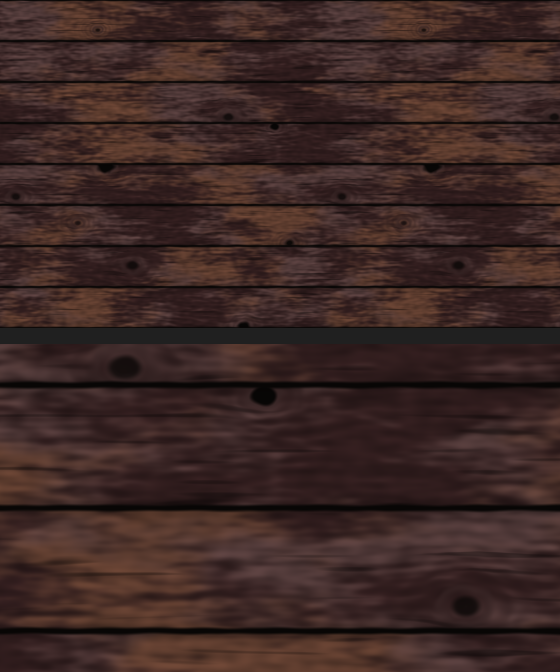
Top: the whole. Bottom: its middle third, enlarged.
A Shadertoy shader for this texture:

```glsl
// Dark weathered wooden planks with worn maroon paint, grain, knots and black gaps.

const float PLANKS = 8.0;        // planks down the canvas
const float TILE = 0.994;        // horizontal repeat, in canvas heights
const float GAP = 0.024;         // half width of the gap, in plank heights
const float GRAIN = 0.13;        // contrast of the fibres
const vec3 PAINT = vec3(0.185, 0.110, 0.112);
const vec3 GREY  = vec3(0.315, 0.225, 0.222);
const vec3 WARM  = vec3(0.370, 0.238, 0.182);
const vec3 BLACK = vec3(0.030, 0.024, 0.020);

// Centre of the barest and of the most painted part of each plank
const float BARE_AT[8] = float[8](0.26, 0.59, 0.35, 0.37, 0.72, 0.84, 0.60, 0.22);
const float DARK_AT[8] = float[8](0.47, 0.83, 0.92, 0.98, 0.40, 0.55, 0.36, 0.66);

// Knots: place along the tile, place down the planks, radius, hollowness
const int KNOTS = 9;
const vec4 KNOT[KNOTS] = vec4[KNOTS](
    vec4(0.300, 0.73, 0.013, 0.4), vec4(0.700, 2.86, 0.025, 0.5),
    vec4(0.843, 3.09, 0.013, 1.0), vec4(0.324, 4.06, 0.025, 1.0),
    vec4(0.049, 4.80, 0.021, 0.5), vec4(0.239, 5.44, 0.018, 0.2),
    vec4(0.888, 5.93, 0.014, 0.8), vec4(0.407, 6.47, 0.026, 0.5),
    vec4(0.749, 7.96, 0.017, 1.0));

float hash(vec2 p) {
    vec3 h = fract(p.xyx * vec3(0.1031, 0.1030, 0.0973));
    h += dot(h, h.yzx + 33.33);
    return fract((h.x + h.y) * h.z);
}

// Gradient at a lattice point, wrapped along x
float corner(vec2 cell, vec2 offset, float period) {
    float angle = 6.2832 * hash(vec2(mod(cell.x, period), cell.y));
    return dot(vec2(cos(angle), sin(angle)), offset);
}

// Gradient noise, about -1 to 1, that repeats when q.x grows by one
float noise(vec2 q, vec2 freq) {
    vec2 p = q * freq, i = floor(p), f = p - i;
    vec2 w = f * f * f * (f * (f * 6.0 - 15.0) + 10.0);
    vec2 e = vec2(1.0, 0.0);
    float low  = mix(corner(i, f, freq.x), corner(i + e.xy, f - e.xy, freq.x), w.x);
    float high = mix(corner(i + e.yx, f - e.yx, freq.x),
                     corner(i + e.xx, f - e.xx, freq.x), w.x);
    return 1.4 * mix(low, high, w.y);
}

float fbm(vec2 q, vec2 freq) {
    float sum = 0.0, amp = 0.6;
    for (int i = 0; i < 4; i++) {
        sum += amp * noise(q, freq);
        freq *= 2.0;
        amp *= 0.55;
    }
    return sum;
}

// Signed distance along the repeating tile
float along(float a, float b) { return fract(a - b + 0.5) - 0.5; }

// Soft bump around a place on the tile
float bump(float u, float centre, float width) {
    float d = along(u, centre) / width;
    return exp(-d * d);
}

void mainImage(out vec4 fragColor, in vec2 fragCoord) {
    float pixel = 1.0 / iResolution.y;
    vec2 pos = fragCoord * pixel;
    float u = pos.x / TILE;
    float down = (1.0 - pos.y) * PLANKS;
    float row = clamp(floor(down), 0.0, PLANKS - 1.0);
    float v = down - row;
    vec2 q = vec2(u, v + row * 7.0);
    float rough = noise(q, vec2(60.0, 8.0));

    // Knots: gather halo, rim and hole, and bend the grain around them
    float halo = 0.0, rim = 0.0, hole = 0.0, bend = 0.0;
    for (int i = 0; i < KNOTS; i++) {
        vec4 k = KNOT[i];
        if (floor(k.y) != row) continue;
        vec2 d = vec2(along(u, k.x) * TILE, (down - k.y) / PLANKS);
        float r = length(d * vec2(0.8, 1.1)) / k.z + 0.16 * rough;
        float soft = 0.12 + pixel / k.z;
        float size = mix(0.25, 0.8, k.w) + 0.3 * rough * (1.0 - k.w);
        halo += exp(-0.7 * r) * (0.65 + 0.35 * sin(9.0 * r));
        rim += (1.0 - smoothstep(0.0, 0.2 + soft, abs(r - 0.95))) * (0.3 + 0.5 * k.w);
        hole = max(hole, (1.0 - smoothstep(size - soft, size + soft, r)) * (0.4 + 0.6 * k.w));
        bend -= 0.6 * d.y * PLANKS * exp(-0.3 * r * r);
    }
    q.y += bend;

    // Grain: long fibres, fine streaks, wavy growth lines and cracks
    float fibre = noise(q, vec2(9.0, 12.0));
    float streak = noise(q, vec2(38.0, 17.0));
    float growth = sin(6.2832 * (5.0 * q.y + 2.5 * noise(q, vec2(3.0, 1.0))));
    float crack = smoothstep(0.4, 0.75, noise(q + 3.0, vec2(7.0, 14.0)));

    // Worn paint over bare wood, grey in places and warm in others
    float bare = bump(u, BARE_AT[int(row)], 0.14);
    float dark = bump(u, DARK_AT[int(row)], 0.13);
    float wear = fbm(q, vec2(6.0, 2.0)) + 0.38 * (bare - dark)
               + 0.22 * fibre + 0.2 * streak + 0.05 * growth;
    float warmth = fbm(q + 50.0, vec2(4.0, 1.0)) + 0.6 * bare;
    vec3 wood = mix(GREY, WARM, smoothstep(-0.15, 0.5, warmth));
    vec3 colour = mix(PAINT, wood, smoothstep(-0.45, 0.45, wear));
    colour *= 1.0 + GRAIN * (fibre + streak + 0.4 * growth + 0.5 * rough);
    colour *= 1.0 - 0.35 * crack;

    // Knot shading
    colour = mix(colour, PAINT * 0.9, clamp(halo, 0.0, 0.7));
    colour = mix(colour, GREY * 0.85, clamp(0.6 * rim, 0.0, 1.0));
    colour = mix(colour, BLACK, hole);

    // Gaps between planks, with a ragged edge and a soft shadow
    float edge = min(v, 1.0 - v);
    float halfGap = GAP * (1.0 + 0.45 * noise(q, vec2(24.0, 1.0)));
    float blur = 0.012 + 0.5 * pixel * PLANKS;
    colour *= 1.0 - 0.3 * exp(-edge / 0.05);
    colour = mix(BLACK, colour, smoothstep(halfGap - blur, halfGap + blur, edge));

    fragColor = vec4(colour, 1.0);
}
```
